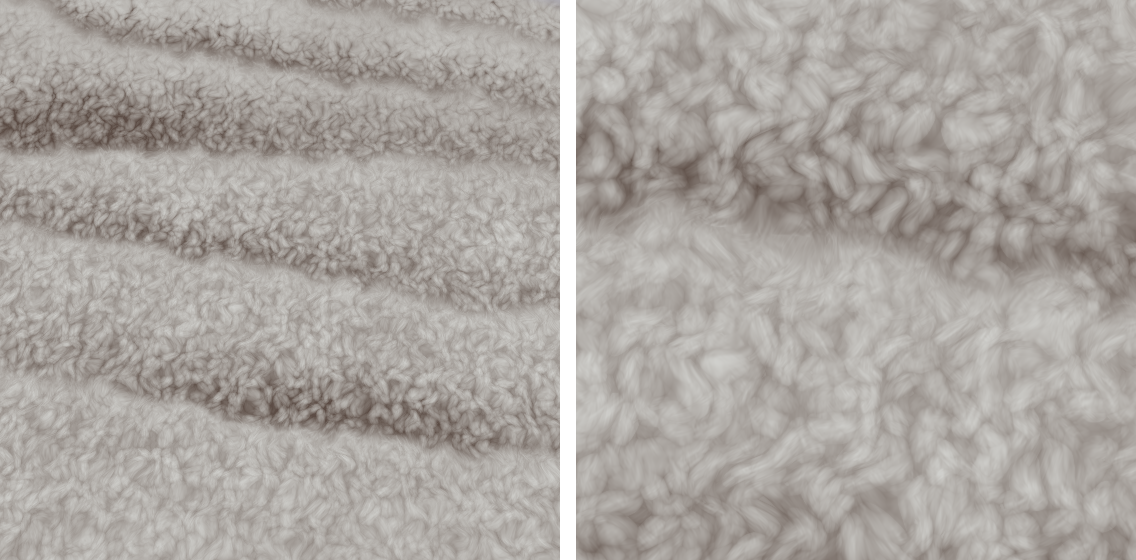
Left: the whole. Right: its middle third, enlarged.
Reproduce this texture procedurally as a WebGL 2 fragment shader.

```glsl
#version 300 es
precision highp float;

uniform vec2 u_resolution;
out vec4 fragColor;

const vec3 DEEP_WOOL = vec3(0.36, 0.30, 0.27);
const vec3 PALE_WOOL = vec3(0.78, 0.775, 0.76);
const vec3 BACKDROP = vec3(0.66, 0.65, 0.69);
const float TUFT_COUNT = 44.0;     // tufts across the near edge
const float PERSPECTIVE = 0.55;    // extra density at the far edge
const float LIT_TONE = 0.87;
const float SHADOW_DEPTH = 0.43;
const float EDGE_RAGGEDNESS = 0.014;
const float FIBRE_STRENGTH = 0.13;

const int FOLDS = 5;
// Fold edge: height at left, slope, curvature
const vec3 FOLD_CURVE[FOLDS] = vec3[FOLDS](
  vec3(0.342, -0.27, 0.10), vec3(0.596, -0.21, 0.04), vec3(0.720, 0.0, -0.04),
  vec3(0.930, -0.14, 0.0), vec3(1.040, -0.09, -0.04));
// Fold shadow: centre x, spread, strength, height
const vec4 FOLD_SHADOW[FOLDS] = vec4[FOLDS](
  vec4(0.60, 0.30, 0.80, 0.150), vec4(0.32, 0.45, 0.58, 0.110),
  vec4(0.10, 0.38, 1.00, 0.175), vec4(0.38, 0.45, 0.85, 0.085),
  vec4(0.60, 0.35, 0.70, 0.045));

float hash(vec2 p) {
  vec3 q = fract(vec3(p.xyx) * 0.1031);
  q += dot(q, q.yzx + 33.33);
  return fract((q.x + q.y) * q.z);
}

float noise(vec2 p) {
  vec2 i = floor(p), f = fract(p);
  f = f * f * (3.0 - 2.0 * f);
  return mix(mix(hash(i), hash(i + vec2(1, 0)), f.x),
             mix(hash(i + vec2(0, 1)), hash(i + vec2(1, 1)), f.x), f.y);
}

float fbm(vec2 p) {
  float sum = 0.0, gain = 0.5;
  for (int i = 0; i < 4; i++) {
    sum += gain * noise(p);
    p = mat2(1.6, 1.2, -1.2, 1.6) * p + 7.3;
    gain *= 0.5;
  }
  return sum;
}

// Overlapping leaning tufts: x = relief, y = tone, z = fibre streaks
vec3 tufts(vec2 p, float sharpness) {
  vec2 base = floor(p);
  vec4 sum = vec4(0.0);
  for (int y = -1; y <= 1; y++)
    for (int x = -1; x <= 1; x++) {
      vec2 cell = base + vec2(x, y);
      float tone = hash(cell + 51.7);
      vec2 centre = cell + 0.1 + 0.8 * vec2(hash(cell + 3.1), hash(cell + 17.9));
      float lean = 1.7 * (hash(cell + 29.3) - 0.6);
      float c = cos(lean), s = sin(lean);
      vec2 q = mat2(c, -s, s, c) * (p - centre);
      vec2 e = q * vec2(1.5, 0.85);
      float relief = 1.0 - 1.5 * dot(e, e) + 0.45 * (tone - 0.5) + 0.2 * q.y;
      float fibre = noise(q * vec2(9.0, 2.5) + cell * 13.7) - 0.5;
      float weight = exp(sharpness * (relief - 1.0));
      sum += weight * vec4(relief, tone - 0.5, fibre, 1.0);
    }
  return sum.xyz / max(sum.w, 1e-6);
}

// x = shadow under each fold, y = glow on the crest in front of it
vec2 foldLight(vec2 uv, float ragged, float blur) {
  float shadow = 0.0, crest = 0.0;
  for (int i = 0; i < FOLDS; i++) {
    vec3 k = FOLD_CURVE[i];
    vec4 s = FOLD_SHADOW[i];
    float edge = k.x + uv.x * (k.y + k.z * uv.x);
    if (i == 3) edge += 0.08 * exp(-60.0 * uv.x * uv.x);
    edge += 0.018 * (noise(vec2(uv.x * 6.0, float(i) * 9.0)) - 0.5);
    float d = uv.y - edge + ragged;
    float across = (uv.x - s.x) / s.y;
    float reach = mix(0.38, 1.0, exp(-across * across));
    float band = smoothstep(-0.008, 0.014 + 0.01 * blur, d)
               * (1.0 - smoothstep(0.15 * s.w, s.w, d));
    shadow = max(shadow, s.z * reach * band);
    crest = max(crest, smoothstep(-0.09, -0.015, d) * (1.0 - smoothstep(-0.01, 0.01, d)));
  }
  return vec2(shadow, crest);
}

void main() {
  vec2 uv = gl_FragCoord.xy / u_resolution;

  // Ground plane receding upward, with woolly distortion
  float density = 1.0 + PERSPECTIVE * uv.y;
  vec2 ground = vec2((uv.x - 0.5) * density, uv.y * density) * TUFT_COUNT;
  ground += 0.9 * (vec2(noise(ground * 0.6), noise(ground * 0.6 + 40.0)) - 0.5);

  // Focus lies across the middle
  float blur = smoothstep(0.55, 1.0, uv.y) + 0.5 * smoothstep(0.2, 0.0, uv.y);
  vec3 coarse = tufts(ground, mix(16.0, 6.0, min(blur, 1.0)));
  vec3 fine = tufts(ground * 1.9 + 31.0, 9.0);
  float relief = (coarse.x - 0.9) + 0.35 * (fine.x - 0.9);

  float ragged = EDGE_RAGGEDNESS * (relief + 2.0 * (noise(vec2(uv.x * 34.0, uv.y * 20.0)) - 0.5));
  float clumps = fbm(uv * vec2(9.0, 14.0)) - 0.47;
  vec2 light = foldLight(uv, ragged, blur);
  float shadow = clamp(light.x * (1.0 + 0.9 * clumps), 0.0, 1.0);

  // Gaps open in the shade, crests stay soft
  float contrast = (0.24 + 0.26 * shadow) * (1.0 - 0.4 * min(blur, 1.0)) * (1.0 - 0.35 * light.y);
  float tone = LIT_TONE - SHADOW_DEPTH * shadow + 0.03 * light.y;
  tone += contrast * (relief + 0.35 * coarse.y + 0.2 * fine.y) + 0.2 * clumps;
  tone += FIBRE_STRENGTH * (coarse.z + 0.5 * fine.z) * (1.0 - 0.6 * min(blur, 1.0));

  vec3 colour = mix(DEEP_WOOL, PALE_WOOL, clamp(tone, 0.0, 1.08));

  // Soft backdrop in the far corner
  float corner = smoothstep(1.955, 1.99, uv.x * 0.3 + uv.y + 0.68);
  colour = mix(colour, BACKDROP, corner);
  fragColor = vec4(colour, 1.0);
}
```
